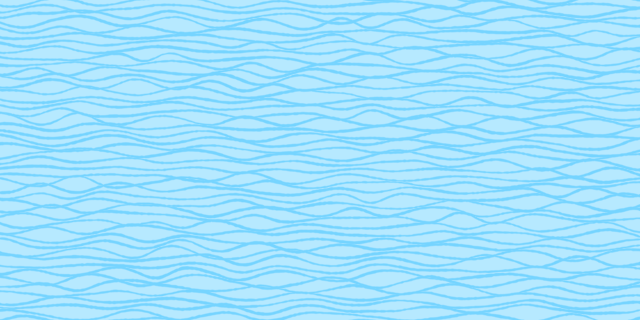
Write a WebGL 1 fragment shader that draws this pattern.

```glsl
precision highp float;
// Hand-drawn water: thin, rough-edged blue strands run across a pale blue ground.
// Each strand is a row bent by its own irregular wave, so that neighbours swing
// apart, touch and cross in long lenses; pen width also varies along a strand.

uniform vec2 u_resolution;

float hash(vec2 p) {
  return fract(sin(dot(p, vec2(127.1, 311.7))) * 43758.5453);
}

// Smooth one-dimensional noise from -1 to 1, one independent curve per seed.
float noise(float x, float seed) {
  float cell = floor(x);
  float t = fract(x);
  t = t * t * (3.0 - 2.0 * t);
  return 2.0 * mix(hash(vec2(cell, seed)), hash(vec2(cell + 1.0, seed)), t) - 1.0;
}

// Height of a strand, measured in rows: a wave of wandering phase and swing.
float strandHeight(float x, float row) {
  float phase = 6.2832 * hash(vec2(row, 4.0)) + 1.9 * noise(x * 3.1, row + 0.31);
  float swing = 0.5 + 0.28 * noise(x * 2.6, row + 0.13);
  float wave = swing * sin(x * (17.0 + 7.0 * hash(vec2(row, 9.0))) + phase);
  float ripple = 0.2 * noise(x * 12.0, row + 0.57);
  float tremor = 0.025 * noise(x * 95.0, row + 0.91);
  return row + 0.5 + 0.12 * noise(row, 7.7) + wave + ripple + tremor;
}

// Half of the pen width, in canvas heights, with a grainy edge.
float penRadius(float x, float row) {
  float pressure = 0.0038 + 0.0012 * noise(x * 8.0, row + 0.71);
  float grain = 0.0007 * noise(x * 140.0, row + 0.83);
  return pressure + grain;
}

void main() {
  const float ROWS = 46.0;
  vec2 p = gl_FragCoord.xy / u_resolution.y;
  float pixel = 1.0 / u_resolution.y;

  // A slow drift shared by all strands.
  float y = p.y * ROWS + 0.35 * noise(p.x * 2.2, 50.5);
  float baseRow = floor(y);

  // Signed distance to the nearest strand edge.
  float edge = 1.0;
  for (int i = -2; i <= 2; i++) {
    float row = baseRow + float(i);
    float gap = abs(y - strandHeight(p.x, row)) / ROWS;
    edge = min(edge, gap - penRadius(p.x, row));
  }

  float ink = 1.0 - smoothstep(-0.95 * pixel, 0.95 * pixel, edge);
  vec3 paleWater = vec3(0.715, 0.912, 1.0);
  vec3 blueStrand = vec3(0.46, 0.83, 1.0);
  gl_FragColor = vec4(mix(paleWater, blueStrand, ink), 1.0);
}
```
